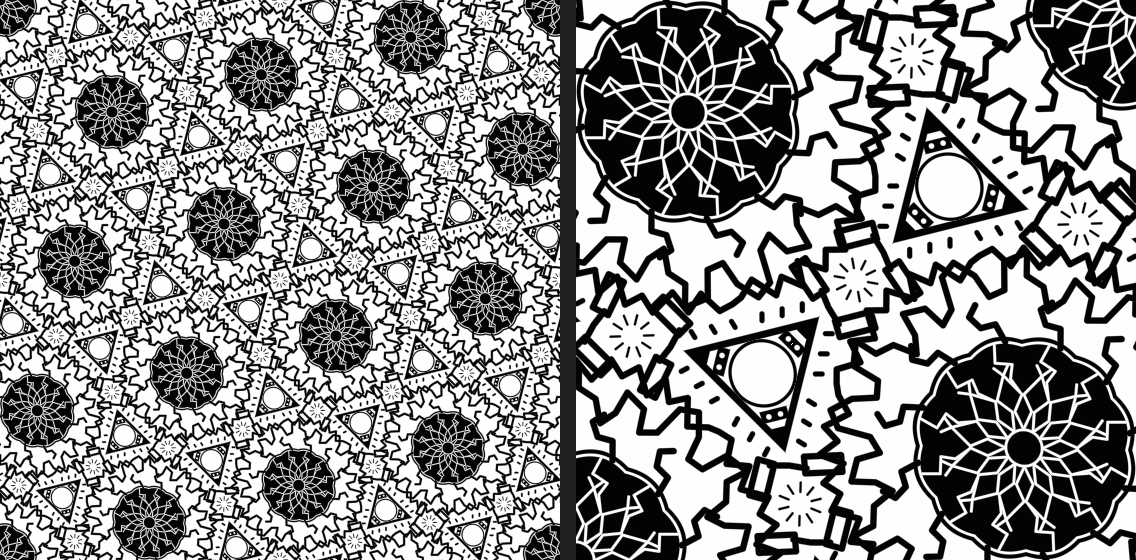
Left: the whole. Right: its middle third, enlarged.
A Shadertoy shader for this pattern:

```glsl
// Black and white kaleidoscope on a sheared hexagonal lattice, 15 cells per tile.
// Each cell folds into 60 degree sectors: a lace medallion in the middle, triangles
// at the three-fold centres, small boxes at the two-fold centres, braids between.

const float SPACING = 100.0;         // distance between medallions, in pattern units
const float UNITS_PER_CANVAS = 360.0;
const float STROKE = 0.68;           // half width of the black lines
const float LACE = 0.32;             // half width of the white lines
const float MEDALLION_RADIUS = 23.2;
const float TRIANGLE_INRADIUS = 8.0;
const float HOLE_RADIUS = 6.7;
const vec3 PAPER = vec3(0.995);
const vec3 INK = vec3(0.01);

// Chains of points as (angle in degrees, radius) about the medallion
const vec2 INNER_BRAID[18] = vec2[18](
    vec2(-33, 33), vec2(-30, 38), vec2(-25, 42), vec2(-20, 40), vec2(-18, 33), vec2(-12, 31),
    vec2(-10, 36), vec2(-3, 38), vec2(-1, 33), vec2(4, 30), vec2(7, 35), vec2(13, 37),
    vec2(13, 42), vec2(20, 40), vec2(21, 34), vec2(27, 33), vec2(30, 38), vec2(35, 42));
const vec2 OUTER_BRAID[17] = vec2[17](
    vec2(-33, 42), vec2(-30, 41), vec2(-25, 38), vec2(-20, 43), vec2(-16, 40), vec2(-12, 44),
    vec2(-9, 39), vec2(-4, 44), vec2(0, 41), vec2(4, 44), vec2(9, 39), vec2(14, 43),
    vec2(18, 39), vec2(23, 43), vec2(27, 42), vec2(30, 41), vec2(35, 38));
const vec2 HOOK[5] = vec2[5](
    vec2(-6, 23), vec2(-3, 27), vec2(4, 27), vec2(7, 30), vec2(3, 32));
const vec2 LOOPS[5] = vec2[5](
    vec2(15, 4), vec2(2, 8), vec2(14, 11.5), vec2(0, 16), vec2(5, 18));
const vec2 RAY[5] = vec2[5](
    vec2(-12, 12), vec2(-5, 15), vec2(-8, 18), vec2(3, 19), vec2(0, 23));

vec2 polar(vec2 c) {
    float a = radians(c.x);
    return c.y * vec2(cos(a), sin(a));
}

vec2 rotate(vec2 p, float a) {
    float c = cos(a), s = sin(a);
    return vec2(c * p.x - s * p.y, s * p.x + c * p.y);
}

// Rotational fold into a sector centred on the x axis
vec2 foldAngle(vec2 p, float count) {
    float sector = 6.2831853 / count;
    return rotate(p, -sector * round(atan(p.y, p.x) / sector));
}

float segment(vec2 p, vec2 a, vec2 b) {
    vec2 pa = p - a, ba = b - a;
    return length(pa - ba * clamp(dot(pa, ba) / dot(ba, ba), 0.0, 1.0));
}

float box(vec2 p, vec2 halfSize) {
    vec2 d = abs(p) - halfSize;
    return length(max(d, 0.0)) + min(max(d.x, d.y), 0.0);
}

#define CHAIN(d, p, pts) for (int i = 1; i < pts.length(); i++) d = min(d, segment(p, polar(pts[i - 1]), polar(pts[i])))

// Offset from the nearest medallion centre
vec2 hexCell(vec2 p) {
    vec2 s = SPACING * vec2(1.0, 1.7320508);
    vec2 a = mod(p + 0.5 * s, s) - 0.5 * s;
    vec2 b = mod(p, s) - 0.5 * s;
    return dot(a, a) < dot(b, b) ? a : b;
}

float braids(vec2 p) {
    float d = 1e3;
    CHAIN(d, p, INNER_BRAID);
    CHAIN(d, p, OUTER_BRAID);
    vec2 h = foldAngle(p, 12.0);
    CHAIN(d, h, HOOK);
    return d - STROKE;
}

// Outlined boxes, links and a fine star about the two-fold centre
float boxes(vec2 m) {
    float d = abs(box(rotate(m - vec2(-7.2, -7.0), 0.2), vec2(4.0, 1.8)));
    d = min(d, abs(box(rotate(m - vec2(-6.5, 7.0), -1.05), vec2(4.0, 1.8))));
    d = min(d, segment(m, vec2(-3.5, -7.0), vec2(0.0, -8.5)));
    d = min(d, segment(m, vec2(-4.0, 9.5), vec2(0.0, 8.5)));
    float star = segment(foldAngle(m, 10.0), vec2(2.6, 0.0), vec2(4.6, 0.0));
    return min(d - STROKE, star - 0.25);
}

// Pierced triangle with dashes along its sides; a corner lies on the x axis
float triangle(vec2 w) {
    w.y = abs(w.y);
    float side = dot(w, vec2(0.5, 0.8660254));
    float along = dot(w, vec2(0.8660254, -0.5));
    float d = abs(side - TRIANGLE_INRADIUS) - 0.75;
    d = min(d, max(side - TRIANGLE_INRADIUS, 12.0 - w.x));
    d = min(d, abs(length(w) - HOLE_RADIUS - 0.3) - 0.35);
    float block = max(box(w - vec2(9.2, 0.0), vec2(1.3, 3.0)), 0.6 - length(w - vec2(9.3, 1.3)));
    d = min(d, block);
    float slot = 3.0 + 4.5 * clamp(round((along - 3.0) / 4.5), 0.0, 2.0);
    float dash = segment(vec2(along - slot, side), vec2(0.0, 10.9), vec2(0.4, 12.3)) - 0.55;
    return min(d, dash);
}

// Scalloped disc with white lace cut out
float medallion(vec2 p) {
    vec2 f = foldAngle(p, 12.0);
    float r = length(p);
    float rim = r - MEDALLION_RADIUS - 1.1 * abs(cos(6.0 * atan(p.y, p.x)));
    float lace = min(abs(r - 3.9), abs(rim + 1.2));
    CHAIN(lace, f, RAY);
    vec2 mirrored = vec2(f.x, abs(f.y));
    CHAIN(lace, mirrored, LOOPS);
    return max(rim, LACE - lace);
}

void mainImage(out vec4 fragColor, in vec2 fragCoord) {
    vec2 uv = fragCoord / iResolution.y;
    float soft = 0.8 * UNITS_PER_CANVAS / iResolution.y;

    // Canvas to lattice steps, then to a regular hexagonal frame
    vec2 steps = vec2(4.0 * uv.x - uv.y, 4.0 * uv.y - uv.x);
    vec2 cell = hexCell(SPACING * vec2(steps.x + 0.5 * steps.y, 0.8660254 * steps.y));
    vec2 p = foldAngle(cell, 6.0);

    // Offsets from the two-fold and three-fold centres
    vec2 edge = p - vec2(0.5 * SPACING, 0.0);
    float flip = p.y < 0.0 ? -1.0 : 1.0;
    vec2 corner = flip * (p - SPACING * vec2(0.5, 0.2886751 * flip));
    vec2 tri = foldAngle(vec2(-corner.y, corner.x), 3.0);

    float d = min(min(braids(p), boxes(edge)), min(triangle(tri), medallion(cell)));
    fragColor = vec4(mix(INK, PAPER, smoothstep(-soft, soft, d)), 1.0);
}
```
